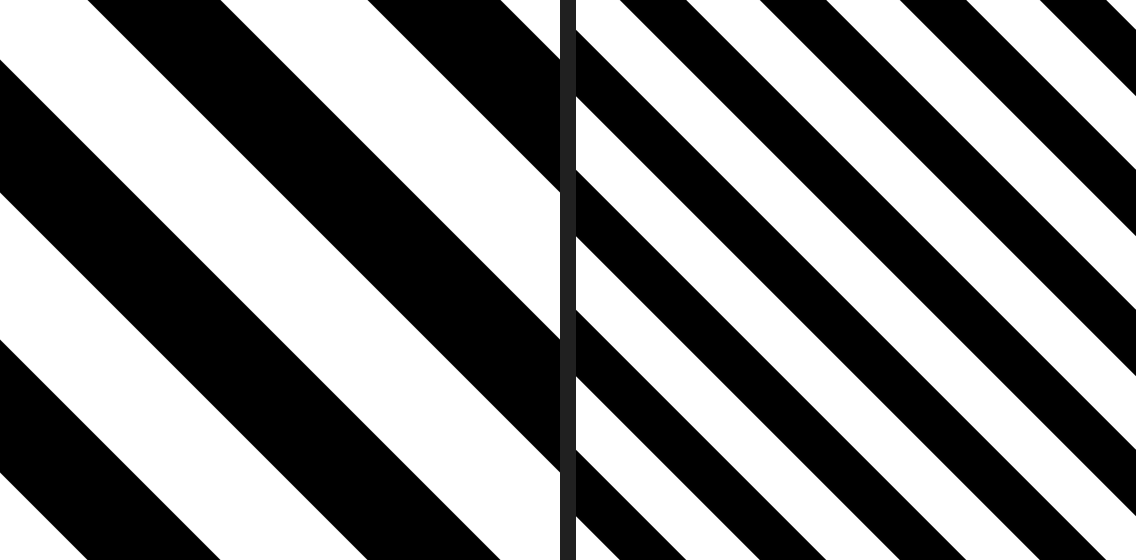
Left: one tile. Right: repeated 2 by 2.
Give the GLSL for this pattern, as a Shadertoy shader.

```glsl
// Broad black diagonal stripes on white, falling from upper left to lower right.

#define STRIPE_REPEATS 2.0    // whole repeats across and down, so the tile wraps
#define STRIPE_CENTER  0.55   // middle of the stripe within one repeat
#define STRIPE_WIDTH   0.475  // share of one repeat that is inked
#define EDGE_PIXELS    0.7    // half width of the smoothed edge
#define INK_COLOR      vec3(0.0)
#define PAPER_COLOR    vec3(1.0)

// Signed distance to the nearest stripe edge in canvas units, negative inside.
float stripeDistance(vec2 uv) {
    float phase = STRIPE_REPEATS * (uv.x + uv.y);
    float fromCenter = abs(fract(phase - STRIPE_CENTER + 0.5) - 0.5);
    return (fromCenter - 0.5 * STRIPE_WIDTH) / (STRIPE_REPEATS * sqrt(2.0));
}

void mainImage(out vec4 fragColor, in vec2 fragCoord) {
    vec2 uv = fragCoord / iResolution.xy;
    float edge = EDGE_PIXELS / min(iResolution.x, iResolution.y);
    float paper = smoothstep(-edge, edge, stripeDistance(uv));
    fragColor = vec4(mix(INK_COLOR, PAPER_COLOR, paper), 1.0);
}
```
